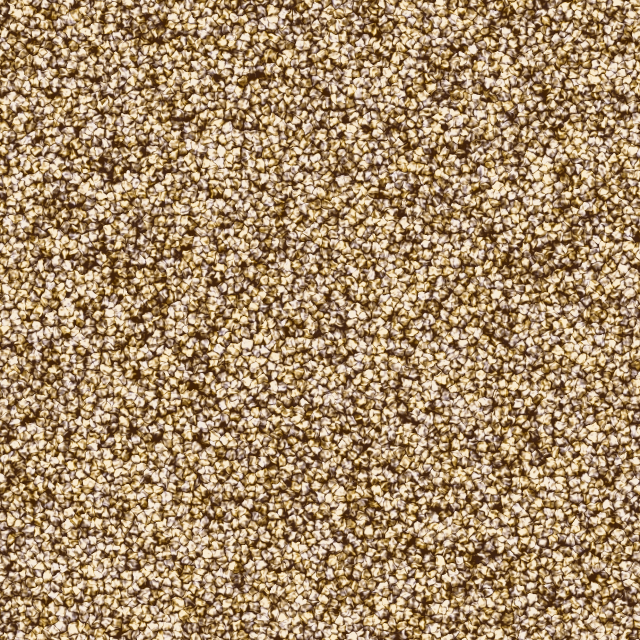
This texture is drawn by a WebGL 2 fragment shader. Its source:

```glsl
#version 300 es
precision highp float;
// Cut-pile carpet of small, tightly packed beige tufts with dark gaps.
// Warped cellular noise places the tufts, rotated gradient noise draws their
// fibres, and the summed tone is spread evenly over a brown-to-cream ramp.

uniform vec2 u_resolution;
out vec4 fragColor;

const float TUFTS_ACROSS = 74.0;
const float TAU = 6.28319;

// Two random values in 0..1 for a lattice cell
vec2 hash2(vec2 cell, uint seed) {
    uvec2 v = uvec2(ivec2(cell)) * 1664525u + 1013904223u + seed * 747796u;
    v.x += v.y * 1664525u;
    v.y += v.x * 1664525u;
    v ^= v >> 16u;
    v.x += v.y * 1664525u;
    v.y += v.x * 1664525u;
    v ^= v >> 16u;
    return vec2(v & 65535u) / 65535.0;
}

float cornerSlope(vec2 cell, vec2 offset, uint seed) {
    float a = TAU * hash2(cell, seed).x;
    return dot(vec2(cos(a), sin(a)), offset);
}

// Gradient noise, about -0.7..0.7
float gradientNoise(vec2 p, uint seed) {
    vec2 i = floor(p), f = fract(p);
    vec2 w = f * f * f * (f * (f * 6.0 - 15.0) + 10.0);
    vec2 e = vec2(1.0, 0.0);
    float low = mix(cornerSlope(i, f, seed),
                    cornerSlope(i + e.xy, f - e.xy, seed), w.x);
    float high = mix(cornerSlope(i + e.yx, f - e.yx, seed),
                     cornerSlope(i + e.xx, f - e.xx, seed), w.x);
    return mix(low, high, w.y);
}

// Nearest tuft: offset from its centre, its cell, and the gap to its neighbour
void nearestTuft(vec2 p, out vec2 offset, out vec2 tuft, out float gap) {
    vec2 base = floor(p);
    float first = 9.0, second = 9.0;
    for (int y = -1; y <= 1; y++) {
        for (int x = -1; x <= 1; x++) {
            vec2 cell = base + vec2(x, y);
            vec2 toPoint = p - cell - hash2(cell, 1u);
            float d = length(toPoint);
            if (d < first) {
                second = first;
                first = d;
                offset = toPoint;
                tuft = cell;
            } else {
                second = min(second, d);
            }
        }
    }
    gap = second - first;
}

mat2 rotation(float a) {
    return mat2(cos(a), sin(a), -sin(a), cos(a));
}

// Brown-to-cream ramp, with stops at the middle of each colour's share
vec3 yarnRamp(float t) {
    vec3 c = mix(vec3(0.25, 0.13, 0.04), vec3(0.49, 0.35, 0.17), smoothstep(0.0, 0.17, t));
    c = mix(c, vec3(0.57, 0.46, 0.31), smoothstep(0.17, 0.33, t));
    c = mix(c, vec3(0.71, 0.58, 0.41), smoothstep(0.33, 0.52, t));
    c = mix(c, vec3(0.84, 0.73, 0.59), smoothstep(0.52, 0.75, t));
    return mix(c, vec3(0.97, 0.92, 0.83), smoothstep(0.75, 0.97, t));
}

vec3 carpet(vec2 uv) {
    vec2 p = uv * TUFTS_ACROSS;
    vec2 warp = vec2(gradientNoise(p * 1.4, 2u), gradientNoise(p * 1.4, 3u));
    vec2 offset, tuft;
    float gap;
    nearestTuft(p + 0.4 * warp, offset, tuft, gap);
    vec2 yarn = hash2(tuft, 4u);

    // Fibres run in a different direction in every tuft
    vec2 along = rotation(TAU * yarn.y) * offset * vec2(1.6, 3.4);
    float fibre = gradientNoise(along + 7.3 * tuft, 5u);
    float fuzz = gradientNoise(p * 2.6, 6u);
    float patches = gradientNoise(uv * 14.0, 7u);

    // Rounded tops, shaded gaps, light from above
    float tone = 2.7 * (0.42 - length(offset));
    tone += 0.9 * (smoothstep(0.0, 0.3, gap) - 0.72);
    tone += 1.5 * (yarn.x - 0.5) + 0.9 * offset.y - 0.3 * offset.x;
    tone += 2.3 * fibre + 1.7 * fuzz + 0.45 * patches;
    float t = 1.0 / (1.0 + exp(-2.1 * tone));

    // Golden and greyish yarns, strongest in the middle tones
    float warmth = 1.4 * (hash2(tuft, 8u).x - 0.5) + 1.5 * gradientNoise(p * 1.7, 9u);
    float tint = warmth * (0.25 + 3.0 * t * (1.0 - t));
    return yarnRamp(t) + tint * vec3(0.025, -0.005, -0.13);
}

void main() {
    // Four samples per pixel smooth the edges
    vec3 sum = vec3(0.0);
    for (int i = 0; i < 4; i++) {
        vec2 shift = vec2(i & 1, i >> 1) * 0.5 - 0.25;
        sum += carpet((gl_FragCoord.xy + shift) / u_resolution.y);
    }
    fragColor = vec4(clamp(sum * 0.25, 0.0, 1.0), 1.0);
}
```
